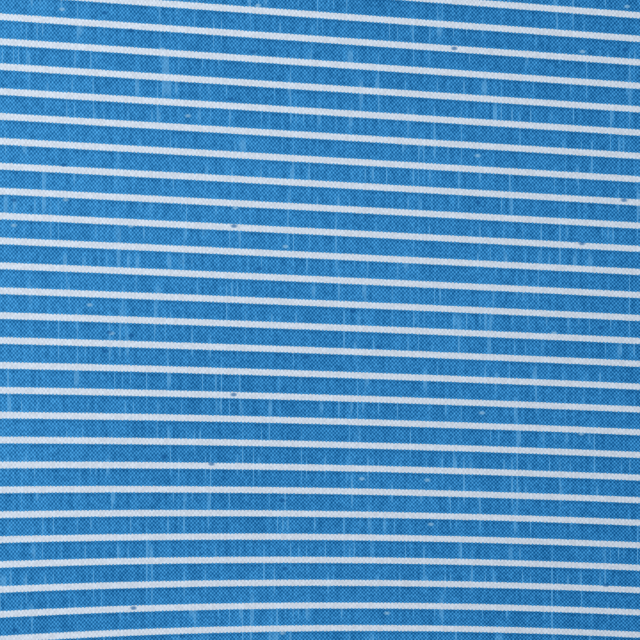
Reproduce this texture procedurally as a three.js fragment shader.

```glsl
// Blue woven cotton with about 26 thin white stripes that sag to the right and bow near the bottom.
// The cloth is unbent by a short fixed-point loop, then striped with fract;
// a staggered cosine weave, stretched noise and scattered flecks add the thread wear.
varying vec2 vUv;

float hash(vec2 p) {
  vec3 q = fract(p.xyx * 0.1031);
  q += dot(q, q.yzx + 33.33);
  return fract((q.x + q.y) * q.z);
}

float noise(vec2 p) {
  vec2 i = floor(p);
  vec2 f = fract(p);
  f = f * f * (3.0 - 2.0 * f);
  return mix(mix(hash(i), hash(i + vec2(1.0, 0.0)), f.x),
             mix(hash(i + vec2(0.0, 1.0)), hash(i + 1.0), f.x), f.y);
}

// Depth down the left edge of the thread passing through uv
float threadDepth(vec2 uv) {
  float depth = 1.0 - uv.y;
  float t = depth;
  for (int i = 0; i < 4; i++) {
    float sag = uv.x * (0.073 - 0.055 * t - 0.025 * t * t);
    float bow = 4.0 * uv.x * (1.0 - uv.x) * (0.0005 + 0.0135 * t * t * t);
    t = depth - sag + bow;
  }
  return t;
}

// Sparse lint specks, at most one per cell
float flecks(vec2 uv, float seed) {
  vec2 p = uv * vec2(26.0, 30.0);
  vec2 cell = floor(p) + seed;
  vec2 center = 0.25 + 0.5 * vec2(hash(cell + 3.7), hash(cell + 9.2));
  float speck = 1.0 - smoothstep(0.03, 0.13, length((fract(p) - center) * vec2(0.7, 1.0)));
  return speck * step(0.95, hash(cell));
}

void main() {
  const float TAU = 6.2831853;
  float row = threadDepth(vUv) * 25.7 - 0.67;
  float column = vUv.x * 180.0 + 0.3 * noise(vUv * 9.0);

  // Staggered weave, uneven yarn and vertical slubs
  float weave = cos(TAU * column) * cos(TAU * row * 6.0);
  float grain = noise(vec2(column * 2.0, row * 11.0)) - 0.5;
  float slub = noise(vec2(vUv.x * 240.0, vUv.y * 22.0)) - 0.5;
  float shade = noise(vUv * 3.0) - 0.5;
  float light = 0.16 * (0.45 - vUv.x) + 0.08 * (vUv.y - 0.5);

  // Signed offset from the nearest stripe, positive below it
  float offset = fract(row + 0.5) - 0.5;
  float ragged = 0.014 * cos(TAU * column) + 0.03 * grain;
  float stripe = 1.0 - smoothstep(0.095, 0.18, abs(offset) + ragged);
  float shadow = smoothstep(0.10, 0.18, offset) * (1.0 - smoothstep(0.20, 0.32, offset));

  // Blue ground
  float tone = 0.56 + 0.36 * weave + 0.34 * grain + 0.24 * slub + 0.12 * shade + light;
  tone -= 0.16 * shadow;
  vec3 blue = mix(vec3(0.06, 0.32, 0.54), vec3(0.28, 0.62, 0.87), clamp(tone, 0.0, 1.15));
  blue = mix(blue, vec3(0.45, 0.68, 0.86), 0.45 * smoothstep(0.28, 0.46, slub));

  // White yarn with a fainter weave
  vec3 white = vec3(0.79, 0.84, 0.90) + 0.035 * weave + 0.07 * grain + 0.35 * light;
  vec3 color = mix(blue, white, stripe);

  // Pale and dark lint
  color = mix(color, vec3(0.72, 0.82, 0.90), 0.5 * flecks(vUv, 11.0));
  color = mix(color, vec3(0.07, 0.31, 0.55), 0.55 * flecks(vUv, 71.0));

  gl_FragColor = vec4(color, 1.0);
}
```
